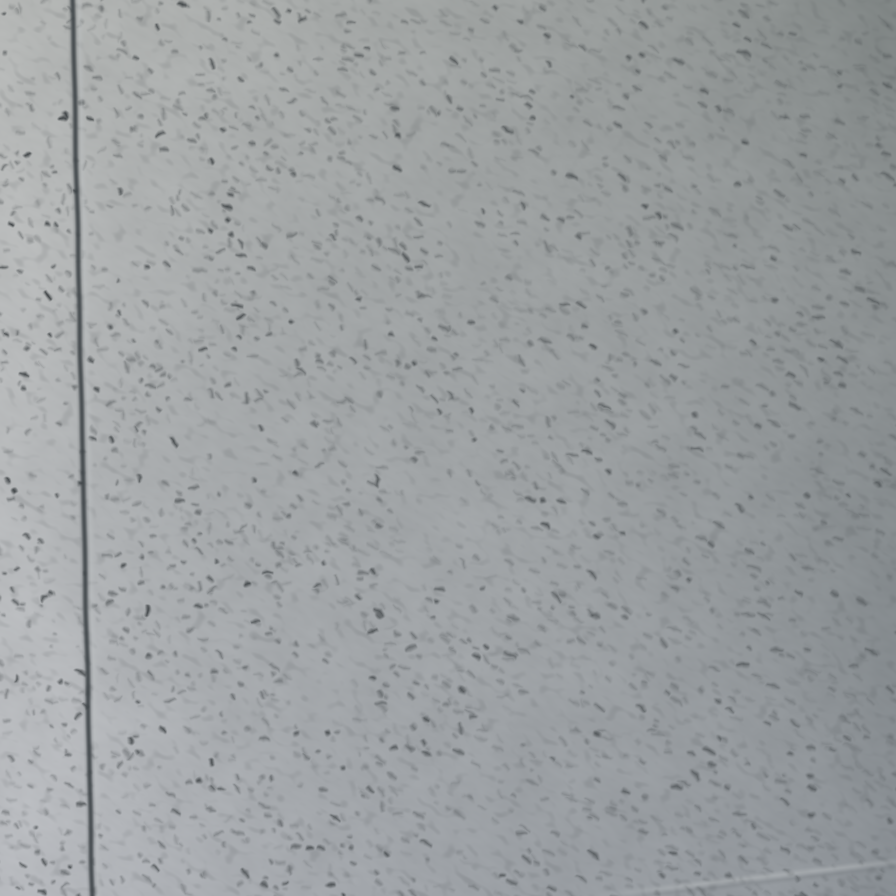
Write a Shadertoy shader that draws this texture.

```glsl
// Pale grey speckled panel with a dark vertical seam and a faint groove at the lower right.

const vec3 LIGHT_GREY = vec3(0.722, 0.731, 0.737);
const vec3 SHADE_GREY = vec3(0.524, 0.546, 0.555);
const vec3 SPECK_COLOR = vec3(0.220, 0.240, 0.250);
const vec3 SEAM_COLOR = vec3(0.220, 0.245, 0.260);
const vec3 EDGE_LIGHT = vec3(0.730, 0.745, 0.752);
const vec3 COOL_TINT = vec3(-0.002, 0.000, 0.024);
const float MIDTONE_FLATNESS = 0.40;
const float COARSE_CELLS = 54.0;
const float FINE_CELLS = 70.0;
const float SPECK_ANGLE = -0.52;
const float SPECK_WARP = 0.0022;
const float SMUDGE = 0.12;
const float SEAM_BOTTOM = 0.103;
const float SEAM_LEAN = -0.022;
const float SEAM_HALF_WIDTH = 0.0022;
const float GRAIN = 0.012;

vec2 hash2(vec2 p) {
    vec3 q = fract(p.xyx * vec3(0.1031, 0.1030, 0.0973));
    q += dot(q, q.yzx + 33.33);
    return fract((q.xx + q.yz) * q.zy);
}

// Gradient noise, roughly -0.7 to 0.7
float cornerGradient(vec2 cell, vec2 offset) {
    float angle = 6.2832 * hash2(cell + 17.0).x;
    return dot(vec2(cos(angle), sin(angle)), offset);
}

float gradientNoise(vec2 p) {
    vec2 i = floor(p), f = fract(p);
    vec2 u = f * f * f * (f * (f * 6.0 - 15.0) + 10.0);
    vec2 e = vec2(1.0, 0.0);
    float low = mix(cornerGradient(i, f), cornerGradient(i + e, f - e), u.x);
    float high = mix(cornerGradient(i + e.yx, f - e.yx), cornerGradient(i + 1.0, f - 1.0), u.x);
    return mix(low, high, u.y);
}

vec2 rotate(vec2 p, float angle) {
    float c = cos(angle), s = sin(angle);
    return vec2(c * p.x + s * p.y, c * p.y - s * p.x);
}

// Scattered soft flecks with tapered ends; longer and more aligned to the right
float specks(vec2 p, float cells, float seed, float density, float strength) {
    float clear = 1.0;
    vec2 home = floor(p * cells);
    float blur = mix(0.0029, 0.0038, p.x);
    for (int y = -1; y <= 1; y++) {
        for (int x = -1; x <= 1; x++) {
            vec2 cell = home + vec2(x, y);
            vec2 place = hash2(cell + seed);
            vec2 shape = hash2(cell + seed + 71.3);
            vec2 look = hash2(cell + seed + 139.7);
            vec2 center = (cell + place) / cells;
            float cluster = 0.35 * gradientNoise(center * 9.0) + 0.50 * gradientNoise(center * 23.0);
            float present = step(look.x, density + cluster);

            float spread = mix(1.6, 0.6, smoothstep(0.0, 0.8, center.x));
            float turn = (shape.x + place.y - 1.0) * spread;
            vec2 q = rotate(p - center, SPECK_ANGLE + turn);
            q.y += (look.y - 0.5) * 35.0 * q.x * q.x;
            float halfLength = mix(0.0010, 0.0058, pow(shape.y, 1.6)) * mix(0.85, 1.3, p.x);
            float halfWidth = mix(0.0011, 0.0023, place.x);
            float taper = 0.16 * abs(q.x);
            float dist = length(vec2(max(abs(q.x) - halfLength, 0.0), q.y)) - halfWidth + taper;
            float ink = strength * mix(0.22, 1.0, look.y * look.y) * mix(1.15, 0.75, p.x);
            clear *= 1.0 - present * ink * smoothstep(blur, -blur, dist);
        }
    }
    return 1.0 - clear;
}

// Soft band around a line, given the signed distance to its middle
float band(float dist, float halfWidth, float blur) {
    return 1.0 - smoothstep(halfWidth - blur, halfWidth + blur, abs(dist));
}

void mainImage(out vec4 fragColor, in vec2 fragCoord) {
    vec2 p = fragCoord / iResolution.y;

    // Broad light falling off to the right, flat in the middle, cooler below
    float shade = p.x - 0.02 + 0.10 * (p.y - 0.5) * (p.x - 0.4);
    shade += 0.13 * gradientNoise(p * 2.6 + 4.0);
    float fromMiddle = clamp(shade, 0.0, 1.05) - 0.5;
    shade = 0.5 + mix(fromMiddle, 4.0 * fromMiddle * fromMiddle * fromMiddle, MIDTONE_FLATNESS);
    vec3 color = mix(LIGHT_GREY, SHADE_GREY, shade);
    color += COOL_TINT * (0.5 - p.y);

    // Faint streaky grain, blotches and smudges
    vec2 along = rotate(p, SPECK_ANGLE);
    color += GRAIN * gradientNoise(along * vec2(60.0, 130.0));
    color += 1.5 * GRAIN * gradientNoise(p * 18.0);
    float smudge = smoothstep(0.08, 0.60, gradientNoise(along * vec2(62.0, 100.0) + 31.0));
    color = mix(color, SPECK_COLOR, SMUDGE * smudge);

    // Dark irregular specks over fainter small ones
    vec2 wobble = vec2(gradientNoise(p * 130.0), gradientNoise(p * 130.0 + 57.0));
    vec2 warped = p + SPECK_WARP * wobble;
    float cover = specks(warped, COARSE_CELLS, 11.0, 0.43, 0.88);
    cover = max(cover, specks(warped, FINE_CELLS, 53.0, 0.36, 0.44));
    color = mix(color, SPECK_COLOR, cover);

    // Vertical seam with a lit right edge
    float seam = p.x - SEAM_BOTTOM - SEAM_LEAN * p.y;
    seam += 0.0012 * gradientNoise(vec2(p.y * 14.0, 2.0));
    color = mix(color, EDGE_LIGHT, 0.50 * band(seam - 0.0070, 0.0022, 0.0035));
    color = mix(color, SEAM_COLOR, 0.30 * band(seam, 0.0038, 0.0032));
    color = mix(color, SEAM_COLOR, 0.78 * band(seam, SEAM_HALF_WIDTH, 0.0022));

    // Pale groove fading in along the lower right
    float groove = p.y - 0.004 - 0.115 * (p.x - 0.70);
    float fade = smoothstep(0.62, 0.80, p.x) * mix(1.0, 0.6, smoothstep(0.93, 1.0, p.x));
    color = mix(color, EDGE_LIGHT, 0.45 * fade * band(groove, 0.0024, 0.0034));
    color = mix(color, SPECK_COLOR, 0.10 * fade * band(groove + 0.006, 0.0020, 0.0030));

    fragColor = vec4(color, 1.0);
}
```
